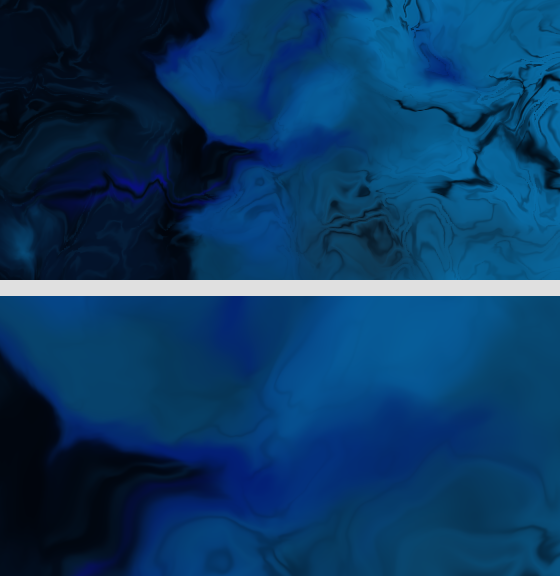
Top: the whole. Bottom: its middle third, enlarged.
Give the GLSL for this background, as a Shadertoy shader.

```glsl
// Poured ink: a black shore on the left meets a luminous blue pool on the right.
// Layered noise warps bend a soft layout of blobs and strokes into marbled
// currents; bundled contours of the same noise draw faint broken filaments.

const vec3 BLACK = vec3(0.003, 0.020, 0.050);
const vec3 NAVY = vec3(0.015, 0.085, 0.190);
const vec3 SMOKE = vec3(0.025, 0.165, 0.285);
const vec3 TEAL = vec3(0.026, 0.245, 0.395);
const vec3 AZURE = vec3(0.018, 0.25, 0.50);
const vec3 BRIGHT = vec3(0.03, 0.40, 0.615);
const vec3 ULTRAMARINE = vec3(0.01, 0.12, 0.46);
const vec3 VIOLET = vec3(0.04, 0.06, 0.60);
const vec3 ASH = vec3(0.07, 0.18, 0.25);

float hash(vec2 cell) {
    vec3 h = fract(vec3(cell.xyx) * 0.1031);
    h += dot(h, h.yzx + 33.33);
    return fract((h.x + h.y) * h.z);
}

float noise(vec2 p) {
    vec2 i = floor(p), f = fract(p);
    f = f * f * f * (f * (f * 6.0 - 15.0) + 10.0);
    vec2 e = vec2(1.0, 0.0);
    return mix(mix(hash(i), hash(i + e), f.x),
               mix(hash(i + e.yx), hash(i + e.xx), f.x), f.y);
}

float fbm(vec2 p) {
    float sum = 0.0, amp = 0.58;
    for (int i = 0; i < 4; i++) {
        sum += amp * noise(p);
        p = mat2(1.6, 1.2, -1.2, 1.6) * p + 7.3;
        amp *= 0.42;
    }
    return sum;
}

vec2 swirl(vec2 p, float freq, float amount) {
    vec2 push = vec2(fbm(p * freq), fbm(p * freq + vec2(17.3, 5.1)));
    return p + amount * (push - 0.48);
}

float bell(float x) { return exp(-x * x); }

float blob(vec2 p, vec2 center, vec2 radius) {
    return bell(length((p - center) / radius));
}

float segment(vec2 p, vec2 a, vec2 b) {
    vec2 d = b - a;
    return length(p - a - d * clamp(dot(p - a, d) / dot(d, d), 0.0, 1.0));
}

// Bundle of soft contour lines, faded where they would crowd together
float contours(float field, float count, float sharpness) {
    float phase = field * count;
    float wave = pow(0.5 + 0.5 * cos(6.2832 * phase), sharpness);
    return wave * (1.0 - smoothstep(0.15, 0.5, fwidth(phase)));
}

// Horizontal position of the dark shore at a given height
float shoreline(float y) {
    return 0.79 + 0.20 * bell((y - 0.43) / 0.11)
                - 0.13 * bell((y - 0.72) / 0.14)
                - 0.06 * bell((y - 0.17) / 0.09);
}

// Distance to branches spreading from a hub
float branches(vec2 p, vec2 hub) {
    float d = 1.0;
    for (int i = 0; i < 5; i++) {
        float angle = 0.3 + 1.3 * float(i);
        float reach = 0.26 + 0.2 * hash(vec2(float(i), 4.0));
        d = min(d, segment(p, hub, hub + reach * vec2(cos(angle), sin(angle))));
    }
    return d;
}

vec3 darkSide(vec2 p, vec2 q, vec2 s, float grain, float patches) {
    float low = 1.0 - smoothstep(0.45, 0.8, p.y);
    float murk = smoothstep(0.35, 0.7, fbm(s * 4.0 + 3.0));
    vec3 col = mix(BLACK, NAVY, murk * (0.45 + 0.4 * low));
    float haze = blob(s, vec2(0.47, 0.60), vec2(0.15, 0.07))
               + blob(s, vec2(0.26, 0.43), vec2(0.22, 0.07))
               + 0.6 * blob(s, vec2(0.60, 0.37), vec2(0.20, 0.05));
    col = mix(col, SMOKE, min(haze, 1.0) * 0.65);
    col = mix(col, TEAL * 1.15, blob(s, vec2(0.04, 0.20), vec2(0.07, 0.07)));
    col = mix(col, SMOKE, 0.45 * patches * contours(grain, 7.0, 3.0));
    // Folded violet ribbons with black creases through the lower half
    float span = smoothstep(0.0, 0.35, p.x) * blob(p, vec2(0.5, 0.34), vec2(0.6, 0.15));
    float fold = s.y - 0.33 - 0.045 * sin(s.x * 11.0 + 2.6);
    float ribbons = bell(fold / 0.02) + 0.7 * bell((fold - 0.07) / 0.012) + 0.6 * bell((fold + 0.06) / 0.015);
    col = mix(col, mix(ULTRAMARINE * 0.7, VIOLET * 0.85, patches), span * min(ribbons, 1.0) * (0.45 + 0.5 * patches));
    return mix(col, BLACK, 0.8 * span * bell((fold + 0.033) / 0.012));
}

vec3 blueSide(vec2 p, vec2 q, vec2 s, float grain, float patches) {
    float tone = fbm(q * 3.5 + 11.0);
    float glow = smoothstep(1.05, 1.6, s.x + 0.9 * (tone - 0.48));
    vec3 col = mix(mix(TEAL, AZURE, smoothstep(0.36, 0.6, tone)), BRIGHT, glow);
    col *= 0.85 + 0.3 * fbm(s * 6.0);
    // Broad ultramarine currents
    float current = bell(segment(s, vec2(1.30, 1.02), vec2(1.04, 0.68)) / 0.04)
                  + bell(segment(s, vec2(0.84, 0.51), vec2(1.25, 0.38)) / 0.045)
                  + 0.9 * blob(s, vec2(1.68, 0.87), vec2(0.10, 0.13));
    col = mix(col, ULTRAMARINE, min(current, 1.0) * (0.6 + 0.35 * patches));
    // Ashen sediment and curling filaments
    float ash = blob(s, vec2(1.33, 0.08), vec2(0.20, 0.16)) + 0.5 * blob(s, vec2(1.75, 0.05), vec2(0.25, 0.1));
    col = mix(col, ASH, 0.75 * min(ash, 1.0));
    float curl = blob(p, vec2(1.42, 0.93), vec2(0.24, 0.13)) + blob(p, vec2(1.28, 0.25), vec2(0.35, 0.16))
               + blob(p, vec2(1.88, 0.70), vec2(0.13, 0.35));
    curl = min(curl + 0.15, 1.0) * (0.25 + 0.75 * patches);
    col = mix(col, BLACK, 0.62 * curl * contours(grain, 8.0, 4.0));
    col = mix(col, BRIGHT * 0.9, 0.4 * curl * contours(grain + 0.06, 8.0, 4.0));
    // Crooked black roots at the right, uneven in weight
    float root = branches(swirl(s, 9.0, 0.14), vec2(1.86, 0.50));
    float thickness = 0.004 + 0.014 * patches + 0.02 * blob(p, vec2(1.86, 0.48), vec2(0.15));
    return mix(col, BLACK, (0.45 + 0.4 * patches) * bell(root / thickness));
}

void mainImage(out vec4 fragColor, in vec2 fragCoord) {
    vec2 p = fragCoord / iResolution.y;
    vec2 q = swirl(p, 2.3, 0.36);
    vec2 s = swirl(swirl(q, 5.0, 0.24), 11.0, 0.09);
    float grain = fbm(s * 5.0 + 2.0);
    float patches = smoothstep(0.36, 0.62, fbm(q * 6.0 + 21.0));
    float shore = s.x - shoreline(s.y);
    vec3 col = mix(darkSide(p, q, s, grain, patches), blueSide(p, q, s, grain, patches),
                   smoothstep(-0.04, 0.03, shore));
    float rim = bell((shore - 0.02) / 0.05) * smoothstep(0.15, 0.5, p.y);
    col = mix(col, ULTRAMARINE, rim * (0.45 + 0.45 * patches));
    fragColor = vec4(col, 1.0);
}
```
